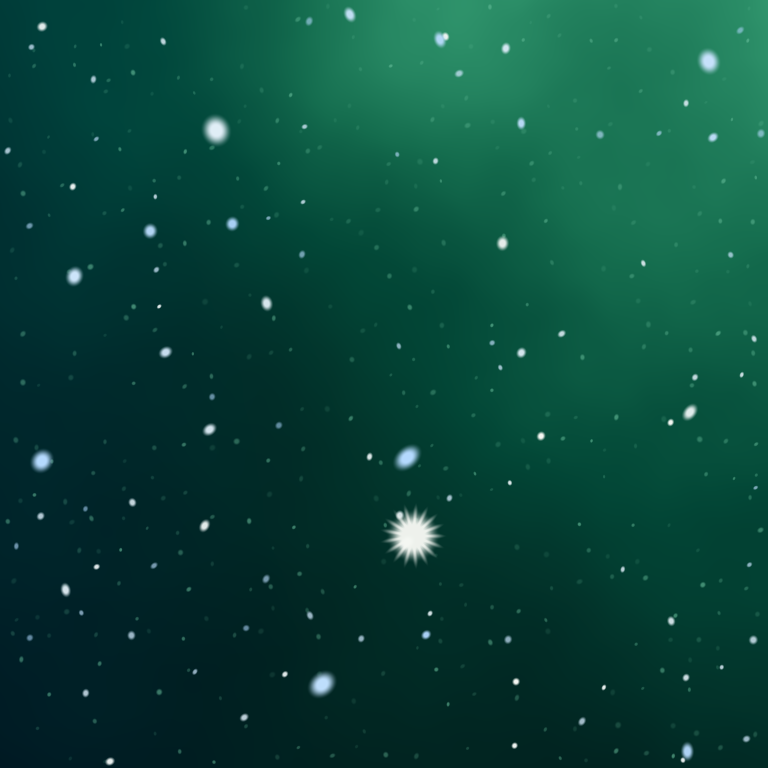
A WebGL 1 fragment shader for this background:

```glsl
precision highp float;

uniform vec2 u_resolution;

// Nebula ramp, dark to bright
const vec3 ABYSS = vec3(0.000, 0.080, 0.090);
const vec3 DEEP = vec3(0.005, 0.175, 0.150);
const vec3 FOREST = vec3(0.010, 0.280, 0.215);
const vec3 JADE = vec3(0.080, 0.425, 0.305);
const vec3 EMERALD = vec3(0.155, 0.535, 0.390);
const vec3 MINT = vec3(0.270, 0.700, 0.510);
const vec3 TEAL_TINT = vec3(-0.010, 0.000, 0.035);

// Light level at the corners: bottom left, bottom right, top left, top right
const vec4 CORNER_LIGHT = vec4(0.04, 0.19, 0.32, 0.84);
const vec2 GLOW_CENTER = vec2(0.58, 0.93);
const vec2 SHADOW_CENTER = vec2(0.35, 0.48);
const float CLOUD_SCALE = 3.2;
const float CLOUD_CONTRAST = 0.22;

// Stars
const vec3 STAR_WHITE = vec3(0.96, 0.97, 0.95);
const vec3 STAR_BLUE = vec3(0.68, 0.84, 1.00);
const vec3 STAR_DUST = vec3(0.42, 0.76, 0.62);
const vec2 FLARE_CENTER = vec2(0.538, 0.302);
const float FLARE_RADIUS = 0.036;
const float FLARE_SPIKES = 17.0;

float hash(vec2 p) {
  vec3 q = fract(vec3(p.xyx) * 0.1031);
  q += dot(q, q.yzx + 33.33);
  return fract((q.x + q.y) * q.z);
}

vec2 hash2(vec2 p) {
  return vec2(hash(p + 17.3), hash(p + 71.9));
}

float cornerSlope(vec2 cell, vec2 corner, vec2 f) {
  float angle = 6.28318 * hash(cell + corner + 40.0);
  return dot(vec2(cos(angle), sin(angle)), f - corner);
}

float gradientNoise(vec2 p) {
  vec2 cell = floor(p);
  vec2 f = fract(p);
  vec2 w = f * f * f * (f * (f * 6.0 - 15.0) + 10.0);
  float low = mix(cornerSlope(cell, vec2(0.0), f), cornerSlope(cell, vec2(1.0, 0.0), f), w.x);
  float high = mix(cornerSlope(cell, vec2(0.0, 1.0), f), cornerSlope(cell, vec2(1.0), f), w.x);
  return mix(low, high, w.y);
}

float clouds(vec2 p) {
  float sum = 0.0;
  float amplitude = 0.6;
  for (int i = 0; i < 4; i++) {
    sum += amplitude * gradientNoise(p);
    p = mat2(1.6, 1.2, -1.2, 1.6) * p + 5.7;
    amplitude *= 0.42;
  }
  return sum;
}

float falloff(vec2 offset, float radius) {
  return exp(-dot(offset, offset) / (radius * radius));
}

vec3 nebula(vec2 p) {
  vec2 edges = mix(CORNER_LIGHT.xz, CORNER_LIGHT.yw, p.x);
  float light = mix(edges.x, edges.y, p.y);
  light += 0.20 * falloff(p - GLOW_CENTER, 0.20);
  light -= 0.10 * falloff(p - SHADOW_CENTER, 0.22);
  light += CLOUD_CONTRAST * clouds(p * CLOUD_SCALE) * (0.3 + light);

  float t = clamp(light, 0.0, 1.0) * 5.0;
  vec3 color = mix(ABYSS, DEEP, clamp(t, 0.0, 1.0));
  color = mix(color, FOREST, clamp(t - 1.0, 0.0, 1.0));
  color = mix(color, JADE, clamp(t - 2.0, 0.0, 1.0));
  color = mix(color, EMERALD, clamp(t - 3.0, 0.0, 1.0));
  color = mix(color, MINT, clamp(t - 4.0, 0.0, 1.0));
  return color + TEAL_TINT * (1.0 - smoothstep(0.0, 0.5, p.x));
}

// One tilted oval per occupied cell; returns coverage and a random tint
vec2 starLayer(vec2 p, float cells, float density, float radius, float seed) {
  vec2 cell = floor(p * cells);
  vec2 id = cell + seed;
  float size = radius * mix(0.6, 1.1, hash(id + 3.1));
  float margin = min(0.45, 1.5 * radius * cells);
  vec2 center = (cell + mix(vec2(margin), vec2(1.0 - margin), hash2(id))) / cells;
  float tilt = 0.4 + 1.6 * hash(id + 9.7);
  vec2 d = mat2(cos(tilt), -sin(tilt), sin(tilt), cos(tilt)) * (p - center);
  d.y *= mix(1.05, 1.5, hash(id + 23.0));
  float shape = 1.0 - smoothstep(0.35, 1.25, length(d) / size);
  return vec2(shape * step(hash(id + 31.0), density), hash(id + 57.0));
}

float flare(vec2 d) {
  float angle = atan(d.y, d.x);
  float rays = 0.5 + 0.5 * cos(angle * FLARE_SPIKES);
  float reach = FLARE_RADIUS * (0.92 + 0.26 * rays * rays);
  return 1.0 - smoothstep(0.42, 1.05, length(d) / reach);
}

void main() {
  vec2 p = gl_FragCoord.xy / u_resolution.y;
  vec3 color = nebula(p);

  // Faint dust, small points, then larger ovals
  vec2 dust = starLayer(p, 27.0, 0.55, 0.0042, 110.0);
  color = mix(color, STAR_DUST, dust.x * mix(0.12, 0.60, dust.y * dust.y));
  vec2 points = starLayer(p, 13.0, 0.42, 0.0056, 230.0);
  color = mix(color, mix(STAR_BLUE, STAR_WHITE, points.y), points.x * mix(0.55, 1.0, points.y));
  vec2 ovals = starLayer(p, 8.0, 0.22, 0.0105, 370.0);
  color = mix(color, mix(STAR_BLUE, STAR_WHITE, ovals.y), ovals.x * 0.95);
  vec2 giants = starLayer(p, 4.0, 0.25, 0.0175, 530.0);
  color = mix(color, mix(STAR_BLUE, STAR_WHITE, giants.y), giants.x);

  color = mix(color, STAR_WHITE, flare(p - FLARE_CENTER) * 0.97);
  gl_FragColor = vec4(clamp(color, 0.0, 1.0), 1.0);
}
```
